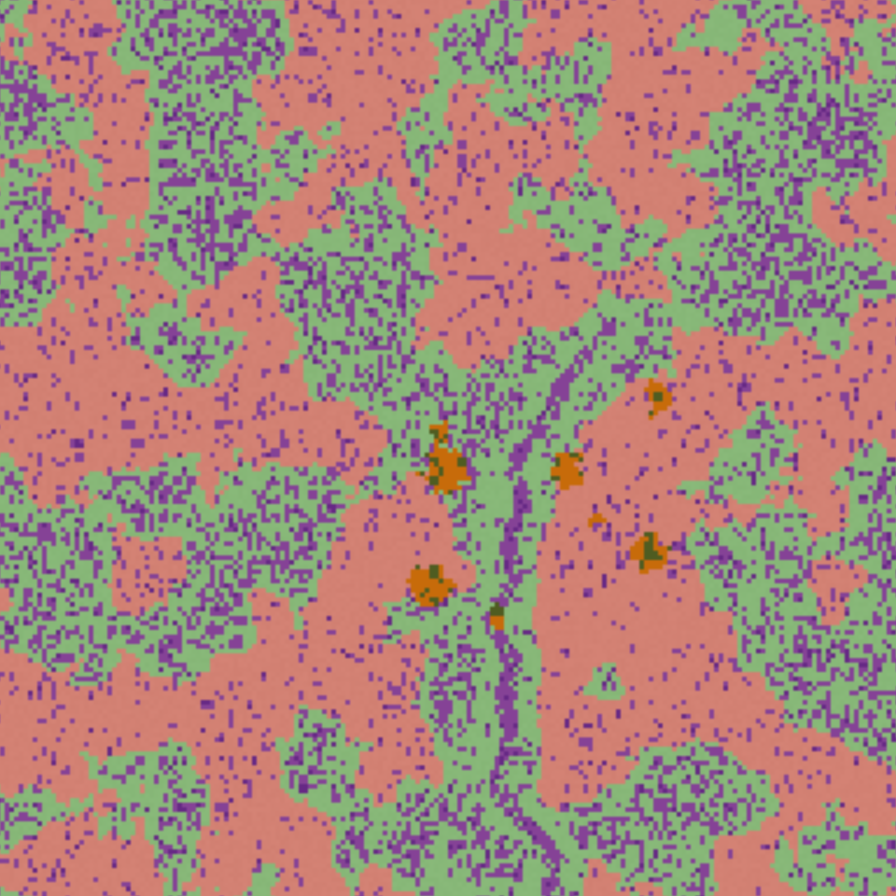
A WebGL 2 fragment shader for this texture:

```glsl
#version 300 es
precision highp float;

uniform vec2 u_resolution;
out vec4 fragColor;

// Integer hash of a lattice point, 0..1
float hash(vec2 p, uint seed) {
    uvec2 q = uvec2(ivec2(p) + 4096);
    uint h = q.x * 1597334673u ^ q.y * 3812015801u ^ seed * 2798796415u;
    h = (h ^ (h >> 16)) * 2146121005u;
    h = (h ^ (h >> 15)) * 2221713035u;
    return float((h ^ (h >> 16)) >> 8) / 16777216.0;
}

float gradientDot(vec2 corner, vec2 offset, uint seed) {
    float angle = 6.2832 * hash(corner, seed);
    return dot(vec2(cos(angle), sin(angle)), offset);
}

float gradientNoise(vec2 p, uint seed) {
    vec2 i = floor(p), f = p - i;
    vec2 w = f * f * f * (f * (f * 6.0 - 15.0) + 10.0);
    vec2 e = vec2(1, 0);
    float low = mix(gradientDot(i, f, seed), gradientDot(i + e, f - e, seed), w.x);
    float high = mix(gradientDot(i + e.yx, f - e.yx, seed),
                     gradientDot(i + 1.0, f - 1.0, seed), w.x);
    return mix(low, high, w.y);
}

// Winding vein: horizontal distance to its centre line
float veinDistance(vec2 p) {
    float x = 0.56 + 0.010 * sin(p.y * 17.0) + 0.05 * gradientNoise(vec2(p.y * 12.0, 0.5), 9u);
    x += 0.12 * smoothstep(0.45, 0.64, p.y) + 0.06 * (1.0 - smoothstep(0.0, 0.14, p.y));
    return abs(p.x - x) + 0.06 * smoothstep(0.62, 0.72, p.y);
}

// Positive in green ground, negative in salmon ground
float groundField(vec2 p, float vein) {
    float field = gradientNoise(p * 6.3, 1u) + 0.5 * gradientNoise(p * 13.0 + 3.7, 2u)
                + 0.22 * gradientNoise(p * 31.0 + 1.3, 3u) + 0.12 * gradientNoise(p * 67.0, 4u);
    float lobe = length((p - vec2(0.68, 0.28)) / vec2(0.10, 0.21));
    field -= 0.45 * (1.0 - smoothstep(0.6, 1.15, lobe));
    return field + 0.7 * (1.0 - smoothstep(0.022, 0.05, vein));
}

// Coverage of the few scattered orange patches
float patchCover(vec2 p) {
    float cover = 0.0;
    for (int k = 0; k < 8; k++) {
        vec2 id = vec2(k, 7);
        vec2 centre = vec2(0.66, 0.43) + vec2(0.40, 0.36) * (vec2(hash(id, 5u), hash(id, 6u)) - 0.5);
        float radius = mix(0.027, 0.009, float(k) / 7.0);
        float d = length(p - centre) + 0.014 * gradientNoise(p * 60.0, 8u);
        cover = max(cover, 1.0 - smoothstep(radius * 0.75, radius * 1.1, d));
    }
    return cover;
}

vec3 cellColour(vec2 cell) {
    vec2 p = (cell + 0.5) / 192.0;
    float vein = veinDistance(p);
    float field = groundField(p, vein);
    float tone = hash(cell, 10u);

    // Speckle density grows inside green ground and drifts in salmon
    float drift = gradientNoise(p * 9.0 + 5.1, 11u);
    float inGreen = 0.10 + 0.30 * smoothstep(0.0, 0.22, field) + 0.15 * drift;
    float inSalmon = 0.11 + 0.16 * drift;
    float density = field > 0.0 ? inGreen : max(inSalmon, 0.025);
    density = mix(0.09, density, smoothstep(0.025, 0.05, vein));
    density = mix(0.72, density, smoothstep(0.007, 0.014, vein));

    // Single grains mixed with short dashes, mostly horizontal
    float pick = hash(cell, 12u);
    float kind = hash(floor(cell / 2.0), 13u);
    vec2 dash = kind < 0.6 ? vec2(2, 1) : vec2(1, 2);
    float grain = kind < 0.45 ? pick : hash(floor(cell / dash), 14u);

    vec3 colour = field > 0.0 ? vec3(0.53, 0.72, 0.47) : vec3(0.825, 0.505, 0.45);
    colour += 0.015 * (tone - 0.5);
    if (grain < density)
        colour = mix(vec3(0.52, 0.26, 0.59), vec3(0.40, 0.16, 0.52), step(0.88, tone));

    // Orange patches flecked with dark olive
    if (hash(cell, 15u) < patchCover(p)) {
        float fleck = hash(floor(cell / 2.0), 16u) * 0.7 + tone * 0.3;
        colour = fleck < 0.68 ? vec3(0.78, 0.42, 0.04) : vec3(0.31, 0.36, 0.13);
    }
    return colour;
}

void main() {
    // Softly blended square cells
    vec2 grid = gl_FragCoord.xy / u_resolution * 192.0 - 0.5;
    vec2 cell = floor(grid);
    vec2 blend = smoothstep(0.1, 0.9, grid - cell);
    vec3 bottom = mix(cellColour(cell), cellColour(cell + vec2(1, 0)), blend.x);
    vec3 top = mix(cellColour(cell + vec2(0, 1)), cellColour(cell + 1.0), blend.x);
    fragColor = vec4(mix(bottom, top, blend.y), 1.0);
}
```
